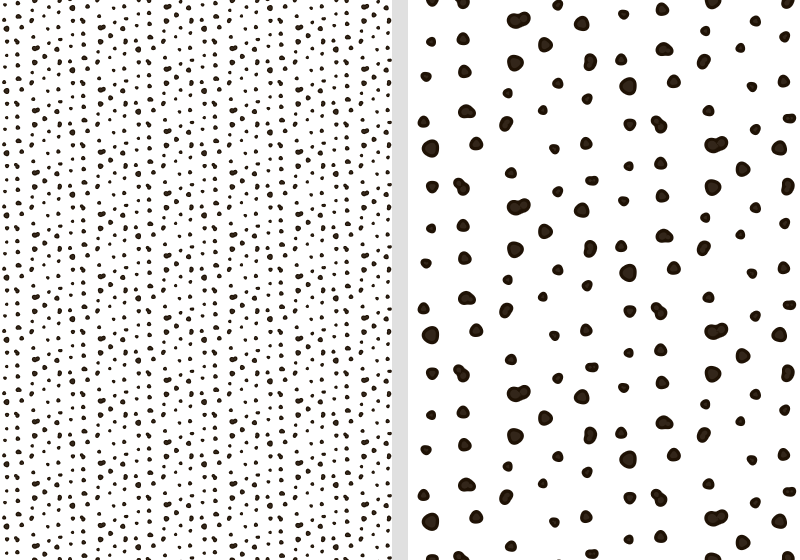
Left, the full canvas; right, a detail of the centre.
Reproduce this pattern procedurally as a Shadertoy shader.

```glsl
// Scattered dark brown ink spots on white, repeating in a one-third drop layout.

const vec3  PAPER      = vec3(1.0);
const vec3  INK_CORE   = vec3(0.20, 0.15, 0.10);
const vec3  INK_RIM    = vec3(0.12, 0.07, 0.02);

// Lengths are fractions of the canvas height.
const vec2  CELL       = vec2(0.02352, 0.02222); // room for one spot
const float TILE_CELLS = 5.0;                    // cells per repeat, both ways
const float DROP       = 1.0 / 3.0;              // rise per column, in cells
const float JITTER     = 0.50;                   // share of a cell
const float RADIUS_MIN = 0.0026;
const float RADIUS_MAX = 0.0048;
const float STRETCH    = 0.62;                   // largest lobe offset, in radii
const float WOBBLE     = 0.06;                   // outline unevenness, in radii
const float RIM_DEPTH  = 0.0020;
const float SEED       = 17.0;

vec4 hash42(vec2 p) {
    vec4 q = fract(p.xyxy * vec4(0.1031, 0.1030, 0.0973, 0.1099));
    q += dot(q, q.wzxy + 33.33);
    return fract((q.xxyz + q.yzzw) * q.zywx);
}

float smoothMin(float a, float b, float k) {
    float h = max(k - abs(a - b), 0.0) / k;
    return min(a, b) - 0.25 * h * h * k;
}

// Two fused round lobes: a dot, a bean or a short stroke.
float spotDistance(vec2 p, vec4 shape) {
    float radius = mix(RADIUS_MIN, RADIUS_MAX, shape.x);
    float offset = radius * STRETCH * mix(0.12, 1.0, shape.y * shape.y);
    float turn = 6.28318 * shape.z;
    vec2 axis = vec2(cos(turn), sin(turn));
    vec2 q = vec2(dot(p, axis), dot(p, vec2(-axis.y, axis.x)));
    float lobeA = length(q + vec2(offset, 0.0)) - radius;
    float lobeB = length(q - vec2(offset, radius * 0.2 * (shape.w - 0.5)))
                - radius * mix(0.78, 1.0, shape.w);
    float wave = sin(3.0 * atan(q.y, q.x + 1e-6) + 20.0 * shape.w);
    return smoothMin(lobeA, lobeB, 0.4 * radius) + WOBBLE * radius * wave;
}

// Nearest spot among the surrounding cells; every column is raised by DROP.
float fieldDistance(vec2 p) {
    vec2 g = p / CELL;
    float nearest = 1.0;
    for (int i = -1; i <= 1; i++) {
        float column = floor(g.x) + float(i);
        float rise = column * DROP;
        float baseRow = floor(g.y - rise);
        for (int j = -1; j <= 1; j++) {
            float row = baseRow + float(j);
            vec2 id = mod(vec2(column, row), TILE_CELLS) + SEED;
            vec2 shift = JITTER * (hash42(id).xy - 0.5);
            vec2 center = vec2(column, row + rise) + 0.5 + shift;
            vec4 shape = hash42(id * 1.7 + 41.3);
            nearest = min(nearest, spotDistance((g - center) * CELL, shape));
        }
    }
    return nearest;
}

void mainImage(out vec4 fragColor, in vec2 fragCoord) {
    float pixel = 1.0 / iResolution.y;
    float d = fieldDistance(fragCoord * pixel);

    // Ink is slightly darker along the rim
    float core = smoothstep(0.8 * RIM_DEPTH, 1.2 * RIM_DEPTH, -d);
    vec3 ink = mix(INK_RIM, INK_CORE, core);

    float coverage = clamp(0.5 - d / pixel, 0.0, 1.0);
    fragColor = vec4(mix(PAPER, ink, coverage), 1.0);
}
```
